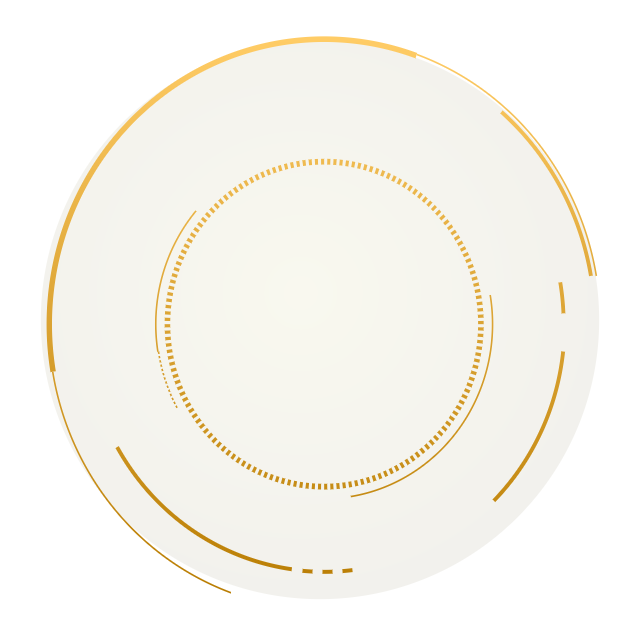
This background is drawn by a Shadertoy shader. Its source:

```glsl
// Pale disc on white with concentric golden arcs, dashes and a ring of ticks.

const vec3 PAPER = vec3(1.0);
const vec3 DISC_CORE = vec3(0.976, 0.974, 0.936);
const vec3 DISC_RIM = vec3(0.948, 0.944, 0.929);
const vec3 GOLD_TOP = vec3(1.0, 0.80, 0.40);
const vec3 GOLD_BOTTOM = vec3(0.725, 0.49, 0.01);

const vec2 DISC_CENTER = vec2(0.5, 0.5);
const float DISC_RADIUS = 0.4362;
const vec2 GLOW_CENTER = vec2(0.470, 0.542);
const float GLOW_RADIUS = 0.50;

const vec2 ARC_CENTER = vec2(0.5065, 0.4935);
const float ARC_SQUEEZE = 0.9645;   // width to height of the arcs
const float GOLD_LOW = 0.07;
const float GOLD_HIGH = 0.94;

const float OUTER_R = 0.4453;
const float MIDDLE_R = 0.3880;
const float INNER_R = 0.2728;
const float TICK_R = 0.2539;
const float BOLD = 0.0088;
const float MEDIUM = 0.0062;
const float FINE = 0.0026;
const float TICK_LENGTH = 0.0090;
const float TICK_COUNT = 160.0;

float pixel;    // size of one pixel in canvas units
float radius;   // polar position around the arc center
float angle;    // in degrees, counterclockwise from the right

float cover(float inside) {
    return clamp(inside / pixel + 0.5, 0.0, 1.0);
}

// Signed offset in degrees from the middle of a span
float offsetFrom(float from, float to) {
    return mod(angle - 0.5 * (from + to) + 180.0, 360.0) - 180.0;
}

// Stroke with square ends between two angles
float arc(float r, float width, float from, float to) {
    float along = radians(0.5 * (to - from) - abs(offsetFrom(from, to))) * r;
    float across = 0.5 * width - abs(radius - r);
    return min(cover(across), cover(along));
}

// The same stroke split into repeated dashes; duty is the filled share
float dashes(float r, float width, float from, float to, float count, float duty) {
    float span = to - from;
    float t = (offsetFrom(from, to) / span + 0.5) * count;
    float fromDash = abs(fract(t - 0.5 * duty + 0.5) - 0.5);
    float along = (0.5 * duty - fromDash) * radians(span / count) * r;
    return min(arc(r, width, from, to), cover(along));
}

void mainImage(out vec4 fragColor, in vec2 fragCoord) {
    float side = min(iResolution.x, iResolution.y);
    vec2 p = (fragCoord - 0.5 * iResolution.xy) / side + 0.5;
    pixel = 1.0 / side;

    // Disc with a soft off-center glow
    float glow = clamp(length(p - GLOW_CENTER) / GLOW_RADIUS, 0.0, 1.0);
    vec3 disc = mix(DISC_CORE, DISC_RIM, glow);
    vec3 color = mix(PAPER, disc, cover(DISC_RADIUS - length(p - DISC_CENTER)));

    // Polar coordinates shared by all the slightly narrow arcs
    vec2 q = (p - ARC_CENTER) / vec2(ARC_SQUEEZE, 1.0);
    radius = length(q);
    angle = degrees(atan(q.y, q.x));

    // Outer arcs
    float ink = arc(OUTER_R, BOLD, 70.4, 189.6);
    ink = max(ink, arc(OUTER_R + 0.0020, FINE, 9.7, 70.4));
    ink = max(ink, arc(OUTER_R + 0.0007, FINE, 189.6, 250.2));
    ink = max(ink, arc(OUTER_R - 0.0066, MEDIUM, 9.9, 49.1));

    // Middle arcs and short dashes
    ink = max(ink, arc(MIDDLE_R, MEDIUM, 2.5, 9.7));
    ink = max(ink, arc(MIDDLE_R + 0.0015, MEDIUM, -45.1, -6.3));
    ink = max(ink, arc(MIDDLE_R - 0.0015, MEDIUM, 209.8, 262.2));
    ink = max(ink, dashes(MIDDLE_R - 0.001, MEDIUM, 264.8, 276.8, 2.5, 0.5));

    // Inner fine arcs, one trailing off in dots
    ink = max(ink, arc(INNER_R, FINE, -80.9, 9.6));
    ink = max(ink, arc(INNER_R, FINE, 139.6, 189.1));
    ink = max(ink, dashes(INNER_R - 0.001, FINE, 189.1, 208.7, 13.5, 0.5));

    // Ring of ticks
    ink = max(ink, dashes(TICK_R, TICK_LENGTH, 0.0, 360.0, TICK_COUNT, 0.5));

    // Gold runs from bright at the top to deep at the bottom
    float height = clamp((p.y - GOLD_LOW) / (GOLD_HIGH - GOLD_LOW), 0.0, 1.0);
    color = mix(color, mix(GOLD_BOTTOM, GOLD_TOP, height), ink);
    fragColor = vec4(color, 1.0);
}
```
